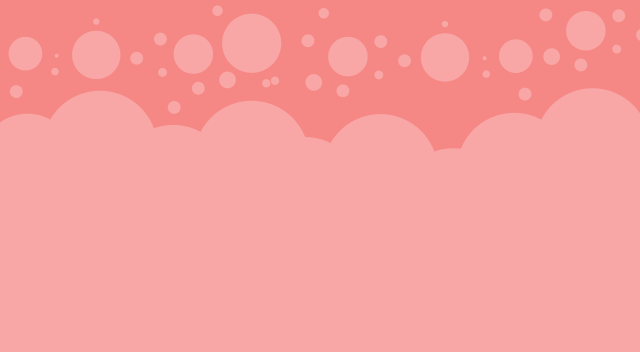
A Shadertoy shader for this background:

```glsl
// Flat pink bubbles floating above a bank of round clouds.

// Lengths are in design units: the canvas is CANVAS_WIDTH units wide.
const float CANVAS_WIDTH = 768.0;
const vec3 SKY_COLOR   = vec3(0.961, 0.529, 0.518);
const vec3 CLOUD_COLOR = vec3(0.973, 0.651, 0.651);
const float CLOUD_FLOOR = 234.0;   // everything below is solid cloud

// Circles are (center x, center y, radius).
const int CLOUD_COUNT = 9;
const vec3 CLOUDS[CLOUD_COUNT] = vec3[](
    vec3( 33.0, 229.0, 57.0), vec3(120.0, 244.5, 69.0), vec3(208.0, 203.5, 69.0),
    vec3(302.0, 232.5, 69.0), vec3(366.0, 189.0, 69.0), vec3(456.5, 216.5, 69.0),
    vec3(544.0, 175.5, 69.0), vec3(617.0, 218.0, 69.0), vec3(711.0, 247.5, 69.0));

// One bubble cluster, repeated by mirrored copies.
const int BUBBLE_COUNT = 15;
const vec3 BUBBLES[BUBBLE_COUNT] = vec3[](
    vec3( 30.5, 358.0, 20.2), vec3(115.5, 356.5, 29.0), vec3(115.5, 396.5, 3.8),
    vec3( 68.0, 355.5,  2.4), vec3( 66.0, 336.5,  4.5), vec3(164.0, 352.5, 7.7),
    vec3( 19.5, 312.5,  7.7), vec3(232.0, 357.5, 23.7), vec3(192.5, 375.5, 7.7),
    vec3(195.0, 335.5,  5.3), vec3(238.0, 316.5,  7.7), vec3(273.0, 326.5, 10.0),
    vec3(280.0, 376.5,  7.7), vec3(261.0, 409.5,  6.3), vec3(330.0, 325.5, 5.0));

// Each copy flips x about half of MIRROR.x, then shifts y by MIRROR.y.
const vec2 MIRROR_MIDDLE = vec2(649.5, -3.0);
const vec2 MIRROR_RIGHT  = vec2(935.0, 28.0);

// Bubbles that appear only once.
const vec3 LARGE_BUBBLE = vec3(302.0, 370.5, 35.5);
const vec3 LOW_BUBBLE   = vec3(209.0, 293.5, 7.7);

float circleDistance(vec2 p, vec3 circle) {
    return length(p - circle.xy) - circle.z;
}

// Map a point back into the cluster's own frame.
vec2 unmirror(vec2 p, vec2 mirror) {
    return vec2(mirror.x - p.x, p.y - mirror.y);
}

float cloudDistance(vec2 p) {
    float d = p.y - CLOUD_FLOOR;
    for (int i = 0; i < CLOUD_COUNT; i++) {
        d = min(d, circleDistance(p, CLOUDS[i]));
    }
    return d;
}

float bubbleDistance(vec2 p) {
    vec2 middle = unmirror(p, MIRROR_MIDDLE);
    vec2 right = unmirror(p, MIRROR_RIGHT);
    float d = min(circleDistance(p, LARGE_BUBBLE), circleDistance(p, LOW_BUBBLE));
    for (int i = 0; i < BUBBLE_COUNT; i++) {
        vec3 bubble = BUBBLES[i];
        d = min(d, circleDistance(p, bubble));
        d = min(d, circleDistance(middle, bubble));
        d = min(d, circleDistance(right, bubble));
    }
    return d;
}

void mainImage(out vec4 fragColor, in vec2 fragCoord) {
    float unitsPerPixel = CANVAS_WIDTH / iResolution.x;
    vec2 p = fragCoord * unitsPerPixel;

    // Clouds and bubbles share one color, so their union is enough.
    float d = min(cloudDistance(p), bubbleDistance(p));
    float coverage = clamp(0.5 - d / unitsPerPixel, 0.0, 1.0);
    fragColor = vec4(mix(SKY_COLOR, CLOUD_COLOR, coverage), 1.0);
}
```
